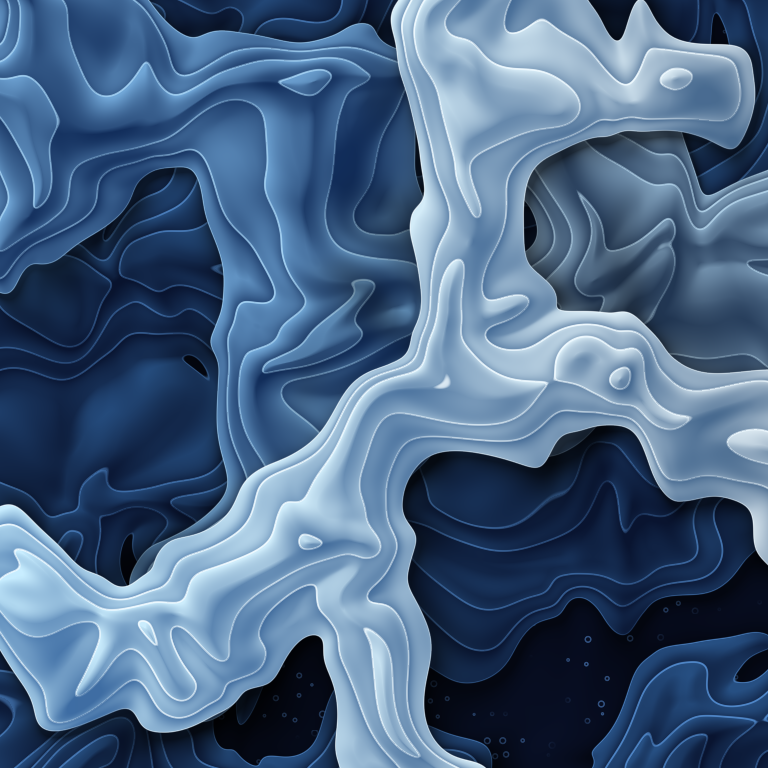
A three.js fragment shader for this background:

```glsl
// Layered, meandering paper-silk ribbons in navy, blue and ice white with fine contour lines.
varying vec2 vUv;

vec2 hash2(vec2 c) {
  c = vec2(dot(c, vec2(127.1, 311.7)), dot(c, vec2(269.5, 183.3)));
  return fract(sin(c) * 43758.5) * 2.0 - 1.0;
}

float gradientNoise(vec2 p) {
  vec2 i = floor(p), f = p - i;
  vec2 u = f * f * f * (f * (f * 6.0 - 15.0) + 10.0);
  float a = dot(hash2(i), f);
  float b = dot(hash2(i + vec2(1, 0)), f - vec2(1, 0));
  float c = dot(hash2(i + vec2(0, 1)), f - vec2(0, 1));
  float d = dot(hash2(i + 1.0), f - 1.0);
  return mix(mix(a, b, u.x), mix(c, d, u.x), u.y);
}

vec2 noise2(vec2 p) {
  return vec2(gradientNoise(p), gradientNoise(p + 37.3));
}

// Soft weight of a ribbon spine running from a to b
float spine(vec2 p, vec2 a, vec2 b) {
  vec2 ab = b - a, ap = p - a;
  vec2 d = ap - ab * clamp(dot(ap, ab) / dot(ab, ab), 0.0, 1.0);
  return exp(-sqrt(dot(d, d) + 0.0009) / 0.03);
}

// Height of a sheet: positive inside, zero along its outline
float sheetHeight(vec2 p, int sheet) {
  float seed = float(sheet) * 17.0;
  p += 0.13 * noise2(p * 5.0 + seed);
  p += 0.115 * noise2(p * 8.5 + seed + 4.0);
  float ripple = 0.035 * gradientNoise(p * 8.0 + seed);
  if (sheet == 0) return 0.04 + 0.15 * gradientNoise(p * 3.6 + 5.0) + ripple;
  float s;
  if (sheet == 1) {
    s = spine(p, vec2(-0.05, 0.85), vec2(0.42, 0.86))
      + spine(p, vec2(0.06, 1.0), vec2(0.04, 0.74))
      + spine(p, vec2(0.42, 0.86), vec2(0.42, 0.55))
      + spine(p, vec2(0.42, 0.55), vec2(0.3, 0.22));
  } else if (sheet == 2) {
    s = spine(p, vec2(0.73, 0.92), vec2(0.76, 0.67))
      + spine(p, vec2(0.76, 0.67), vec2(1.05, 0.68))
      + spine(p, vec2(0.7, 0.58), vec2(1.05, 0.55));
  } else {
    s = spine(p, vec2(0.6, 1.05), vec2(0.58, 0.52))
      + spine(p, vec2(0.58, 0.52), vec2(0.42, 0.32))
      + spine(p, vec2(0.42, 0.32), vec2(0.2, 0.13))
      + spine(p, vec2(0.2, 0.13), vec2(-0.05, 0.27))
      + spine(p, vec2(0.62, 0.5), vec2(0.8, 0.53))
      + spine(p, vec2(0.8, 0.53), vec2(1.05, 0.36))
      + spine(p, vec2(0.42, 0.3), vec2(0.58, -0.05))
      + spine(p, vec2(0.62, 0.92), vec2(0.88, 0.9));
  }
  return 0.03 * log(s + 1e-9) + (sheet == 3 ? 0.086 : 0.105) + ripple;
}

// Tiny rings scattered in clusters
float bubbles(vec2 p) {
  vec2 q = p * 40.0, cell = floor(q);
  vec2 h = hash2(cell + 9.0), pick = hash2(cell * 1.7 + 51.0);
  float d = length(fract(q) - 0.5 - 0.33 * h);
  float r = 0.1 + 0.06 * pick.x;
  float ring = 1.0 - smoothstep(0.01, 0.07, abs(d - r));
  return ring * step(0.2, pick.y) * smoothstep(-0.1, 0.05, gradientNoise(p * 6.0 + 3.0));
}

void main() {
  vec2 p = vUv;
  vec2 lightDir = normalize(vec2(-0.55, 0.8));
  vec3 color = mix(vec3(0.025, 0.045, 0.12), vec3(0.04, 0.08, 0.19), 0.5 + gradientNoise(p * 4.0));
  color += bubbles(p) * vec3(0.2, 0.32, 0.45);

  for (int sheet = 0; sheet < 4; sheet++) {
    vec3 shade = vec3(0.035, 0.08, 0.19), light = vec3(0.15, 0.31, 0.51);
    vec3 lineColor = vec3(0.32, 0.54, 0.8);
    if (sheet == 1) {
      shade = vec3(0.07, 0.18, 0.36);
      light = vec3(0.44, 0.65, 0.84);
      lineColor = vec3(0.65, 0.83, 0.96);
    } else if (sheet == 2) {
      shade = vec3(0.14, 0.23, 0.35);
      light = vec3(0.52, 0.65, 0.76);
      lineColor = vec3(0.7, 0.83, 0.92);
    } else if (sheet == 3) {
      shade = mix(vec3(0.24, 0.43, 0.65), vec3(0.29, 0.42, 0.56), p.x);
      light = mix(vec3(0.78, 0.93, 1.0), vec3(0.87, 0.92, 0.95), p.x);
      lineColor = vec3(0.94, 0.98, 1.0);
    }

    float h = sheetHeight(p, sheet), e = 0.001;
    vec2 grad = vec2(sheetHeight(p + vec2(e, 0), sheet) - h,
                     sheetHeight(p + vec2(0, e), sheet) - h) / e;
    float slope = max(length(grad), 0.2);

    // Shadow cast on the sheets below, falling away from the light
    float fall = h + 0.01 * dot(grad, lightDir);
    color *= 1.0 - 0.55 * exp(-max(-fall, 0.0) / 0.022);

    // Terraces with a lit lip, a soft fold and shade under the next ledge
    float rise = sheet == 0 ? 0.019 : 0.027;
    float level = h / rise, s = fract(level);
    float lit = dot(-grad / slope, lightDir);
    float silk = gradientNoise(p * 7.0 + float(sheet) * 11.0);
    float tone = 0.47 + 0.32 * lit * (1.0 - 0.6 * s) + 0.4 * silk;
    tone += 0.2 * exp(-5.0 * s) - 0.3 * s * s * s;
    tone += 0.1 * sin(level * 4.0 + 5.0 * silk);
    vec3 surface = mix(shade, light, clamp(tone, 0.0, 1.0));

    // Fine bright contours that fade in and out
    float lineDist = abs(fract(level + 0.5) - 0.5) * rise / slope;
    float line = 1.0 - smoothstep(0.0003, 0.002, lineDist);
    surface = mix(surface, lineColor, line * clamp(0.65 + 0.7 * silk + 0.2 * lit, 0.2, 0.95));

    color = mix(color, surface, smoothstep(-0.0011, 0.0011, h / slope));
  }
  gl_FragColor = vec4(color, 1.0);
}
```
